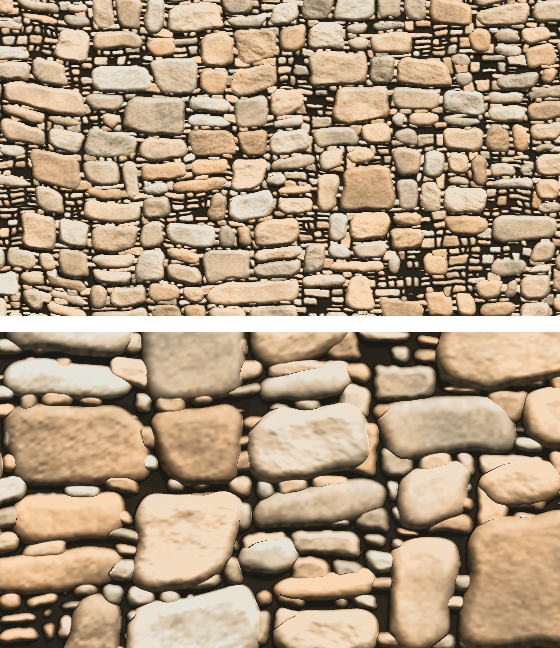
Top, the full canvas; bottom, a detail of the centre.
Give the GLSL for this texture, as a Shadertoy shader.

```glsl
// A sunlit dry stone wall. Wavy courses are cut into blocks, and each block is
// split again by tilted cuts into stones; small rubble fills the holes.
// The stones form a height field, lit by a high sun with marched shadows.

float hash(vec2 p) {
    return fract(sin(dot(p, vec2(127.1, 311.7))) * 43758.5453);
}

float noise(vec2 p) {
    vec2 i = floor(p), f = fract(p);
    f = f * f * (3.0 - 2.0 * f);
    return mix(mix(hash(i), hash(i + vec2(1, 0)), f.x),
               mix(hash(i + vec2(0, 1)), hash(i + vec2(1, 1)), f.x), f.y);
}

float fbm(vec2 p) {
    float sum = 0.0, amp = 0.5;
    for (int i = 0; i < 4; i++) {
        sum += amp * noise(p);
        p = mat2(1.6, 1.2, -1.2, 1.6) * p + 7.3;
        amp *= 0.5;
    }
    return sum;
}

float smoothMin(float a, float b, float k) {
    float h = max(k - abs(a - b), 0.0) / k;
    return min(a, b) - h * h * k * 0.25;
}

// Joint between two blocks of one course
float jointAt(float column, float row) {
    return column + 0.5 * (hash(vec2(column, row)) - 0.5);
}

// Distance inward from the stone's edge, and the stone's random id
vec2 masonry(vec2 p) {
    const vec2 block = vec2(0.34, 0.2);
    p += 0.022 * (vec2(noise(p * 8.0), noise(p * 8.0 + 31.0)) - 0.5);
    p += 0.007 * (vec2(noise(p * 34.0), noise(p * 34.0 + 57.0)) - 0.5);
    p.y += 0.07 * noise(vec2(p.x * 2.6, 3.0)) + 0.05;

    float row = floor(p.y / block.y);
    p.x += block.x * hash(vec2(row, 9.0));
    float x = p.x / block.x, column = floor(x);
    if (x < jointAt(column, row)) column -= 1.0;
    else if (x > jointAt(column + 1.0, row)) column += 1.0;

    vec2 lo = vec2(jointAt(column, row), row) * block;
    vec2 hi = vec2(jointAt(column + 1.0, row), row + 1.0) * block;
    vec2 a = p - lo, b = hi - p;
    float d = smoothMin(smoothMin(a.x, b.x, 0.03), smoothMin(a.y, b.y, 0.03), 0.03);
    float id = hash(vec2(column + 13.0, row + 41.0));

    // Split until the stone is small enough
    for (int i = 0; i < 5; i++) {
        vec2 size = hi - lo, mid = 0.5 * (lo + hi);
        float r = hash(vec2(id * 83.0, 1.0));
        if (size.x * size.y < mix(0.006, 0.034, r * r)) break;
        float ratio = mix(0.3, 0.7, hash(vec2(id * 83.0, 2.0)));
        float tilt = hash(vec2(id * 83.0, 3.0)) - 0.5;
        vec2 cut = mix(lo, hi, ratio);
        bool upright = size.x > size.y * mix(1.1, 2.2, hash(vec2(id * 83.0, 4.0)));
        float s = upright ? p.x - cut.x - 0.45 * tilt * (p.y - mid.y)
                          : p.y - cut.y - 0.2 * tilt * (p.x - mid.x);
        if (upright) { if (s > 0.0) lo.x = cut.x; else hi.x = cut.x; }
        else         { if (s > 0.0) lo.y = cut.y; else hi.y = cut.y; }
        d = smoothMin(d, abs(s), 0.03);
        id = hash(vec2(id * 83.0, s > 0.0 ? 5.0 : 6.0));
    }

    // Some small stones are left out, to be filled with rubble
    vec2 size = hi - lo;
    if (size.x * size.y < 0.012 && hash(vec2(id * 83.0, 7.0)) < 0.22) d = -1.0;
    return vec2(d - mix(0.0015, 0.005, hash(vec2(id * 83.0, 8.0))), id);
}

// Rounded edge rising to a flat face
float dome(float d, float bevel) {
    float e = 1.0 - clamp(d / bevel, 0.0, 1.0);
    return sqrt(1.0 - e * e);
}

// Height of the wall face and the id of the topmost stone
vec2 relief(vec2 p) {
    vec2 stone = masonry(p);
    vec2 rubble = masonry(p * 3.3 + 17.0);
    float body = dome(stone.x, 0.015);
    float high = body * (0.018 + 0.011 * hash(vec2(stone.y * 61.0, 1.0)));
    float low = 0.015 * dome(rubble.x / 3.3 - 0.001, 0.008);
    float id = stone.y;
    if (low > high) { high = low; body = low / 0.015; id = rubble.y; }

    // Rough or dressed faces, with the grain turned per stone
    float turn = 1.2 * (hash(vec2(id * 61.0, 2.0)) - 0.5);
    float rough = hash(vec2(id * 61.0, 3.0));
    vec2 grain = mat2(cos(turn), sin(turn), -sin(turn), cos(turn)) * p * vec2(20.0, 30.0);
    high += body * mix(0.004, 0.014, rough * rough) * (fbm(grain + id * 40.0) - 0.5);
    return vec2(high, id);
}

void mainImage(out vec4 fragColor, in vec2 fragCoord) {
    vec2 p = fragCoord / iResolution.y;
    const float eps = 0.002;
    vec2 wall = relief(p);
    float h = wall.x, id = wall.y;

    // Sunlight from above, a little to the right
    vec2 slope = vec2(relief(p + vec2(eps, 0)).x, relief(p + vec2(0, eps)).x) - h;
    slope /= eps;
    float lambert = max(1.0 - dot(slope, vec2(0.35, 0.9)), 0.0) / sqrt(1.0 + dot(slope, slope));
    float sun = 1.0;
    for (int i = 1; i <= 5; i++) {
        float reach = 0.004 * float(i);
        float over = relief(p + reach * vec2(0.36, 0.93)).x - h - reach * 0.95;
        sun = min(sun, 1.0 - smoothstep(0.0005, 0.005, over));
    }
    float open = smoothstep(-0.003, 0.013, h);

    // Tone from weathering, stone brightness and light
    float stain = fbm(p * 13.0 + id * 20.0);
    float tone = open * (0.14 + 0.7 * lambert * sun);
    tone *= mix(0.84, 1.16, hash(vec2(id * 61.0, 4.0))) * (0.78 + 0.48 * stain);
    tone += 0.12 * open * (noise(p * 210.0) - 0.5);

    vec3 col = mix(vec3(0.09, 0.09, 0.07), vec3(0.51, 0.42, 0.31), clamp(tone / 0.45, 0.0, 1.0));
    col = mix(col, vec3(0.87, 0.75, 0.60), clamp((tone - 0.45) / 0.35, 0.0, 1.0));
    col = mix(col, vec3(0.94, 0.88, 0.79), clamp((tone - 0.8) / 0.22, 0.0, 1.0));

    // Stones range from grey to orange
    float warmth = hash(vec2(id * 61.0, 5.0)) + 0.9 * (stain - 0.5);
    col *= mix(vec3(0.96, 1.01, 1.07), vec3(1.04, 0.96, 0.89), clamp(warmth, 0.0, 1.0));
    fragColor = vec4(col, 1.0);
}
```
